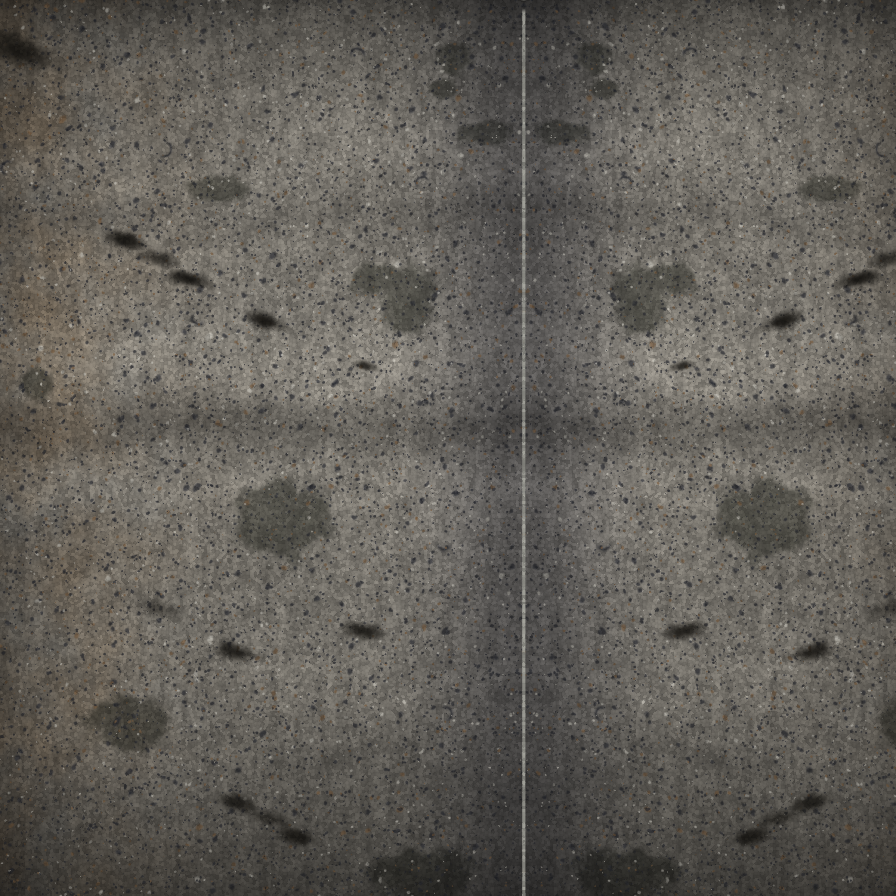
Reproduce this texture procedurally as a Shadertoy shader.

```glsl
// Weathered concrete slab, mirrored about a pale vertical joint, with stains, chips and speckles.

const float SEAM_X = 0.5846;
const float SEAM_HALF_WIDTH = 0.0018;
const vec3 CONCRETE = vec3(0.508, 0.492, 0.460);
const vec3 COOL_TINT = vec3(0.98, 0.99, 1.04);
const vec3 RUST_TINT = vec3(1.02, 0.95, 0.87);
const vec3 SOOT = vec3(0.095, 0.088, 0.075);
const vec3 DAMP_TINT = vec3(0.62, 0.63, 0.61);
const vec3 DARK_STONE = vec3(0.15, 0.155, 0.175);
const vec3 RUST_STONE = vec3(0.40, 0.31, 0.22);
const vec3 PALE_STONE = vec3(0.62, 0.61, 0.58);
const vec3 JOINT = vec3(0.60, 0.60, 0.57);
const float GRAIN_SCALE = 290.0;
const float GRAIN_STRENGTH = 0.27;
const float STONE_RADIUS = 0.30;
const float STREAK_TILT = -0.22;
const float CHIP_RADIUS = 0.009;
const mat2 TURN = mat2(0.8, 0.6, -0.6, 0.8);

// Soot streaks: centre, half length, strength
const vec4 STREAKS[12] = vec4[12](
    vec4(0.020, 0.944, 0.045, 0.95), vec4(0.139, 0.732, 0.026, 0.95),
    vec4(0.176, 0.711, 0.024, 0.70), vec4(0.211, 0.688, 0.025, 0.95),
    vec4(0.297, 0.641, 0.026, 0.95), vec4(0.403, 0.297, 0.025, 0.88),
    vec4(0.264, 0.272, 0.026, 0.88), vec4(0.176, 0.320, 0.028, 0.50),
    vec4(0.264, 0.105, 0.026, 0.82), vec4(0.302, 0.086, 0.025, 0.60),
    vec4(0.332, 0.066, 0.025, 0.90), vec4(0.408, 0.592, 0.013, 0.75));

// Damp patches: centre, radii
const vec4 PATCHES[10] = vec4[10](
    vec4(0.507, 0.934, 0.022, 0.016), vec4(0.495, 0.900, 0.014, 0.012),
    vec4(0.455, 0.668, 0.033, 0.040), vec4(0.424, 0.689, 0.034, 0.018),
    vec4(0.315, 0.420, 0.052, 0.044), vec4(0.043, 0.570, 0.018, 0.019),
    vec4(0.143, 0.193, 0.042, 0.030), vec4(0.475, 0.025, 0.058, 0.026),
    vec4(0.240, 0.790, 0.035, 0.014), vec4(0.545, 0.850, 0.030, 0.013));

// Chipped rings: centres
const vec2 CHIPS[7] = vec2[7](
    vec2(0.400, 0.938), vec2(0.183, 0.833), vec2(0.221, 0.645),
    vec2(0.473, 0.796), vec2(0.496, 0.205), vec2(0.495, 0.392), vec2(0.010, 0.812));

vec2 hash2(vec2 p) {
    vec3 q = fract(p.xyx * vec3(0.1031, 0.1030, 0.0973));
    q += dot(q, q.yzx + 33.33);
    return fract((q.xx + q.yz) * q.zy);
}

// Cellular noise: distance to the nearest point and its two random values
vec3 cellular(vec2 p) {
    vec2 cell = floor(p), f = p - cell;
    vec3 nearest = vec3(9.0, 0.0, 0.0);
    for (int y = -1; y <= 1; y++)
    for (int x = -1; x <= 1; x++) {
        vec2 o = vec2(x, y);
        float d = length(o + hash2(cell + o) - f);
        if (d < nearest.x) nearest = vec3(d, hash2(cell + o + 71.0));
    }
    return nearest;
}

// Layered warped sines, roughly -1 to 1
float clouds(vec2 p) {
    float sum = 0.0, amp = 0.5;
    for (int i = 0; i < 5; i++) {
        p = TURN * p * 1.9 + vec2(1.7, 4.1);
        sum += amp * sin(p.x + 1.5 * sin(p.y));
        amp *= 0.6;
    }
    return sum;
}

float bell(float x, float width) { return exp(-x * x / (width * width)); }

void mainImage(out vec4 fragColor, in vec2 fragCoord) {
    vec2 uv = fragCoord / iResolution.xy;
    float seamDist = abs(uv.x - SEAM_X);
    vec2 p = vec2(SEAM_X - seamDist, uv.y);
    vec2 q = p + 3.0; // keeps hash inputs positive
    float mottle = clouds(p * vec2(5.0, 9.0));
    float rough = clouds(p * 55.0);
    float brushed = clouds(p * vec2(95.0, 38.0));

    // Broad shading: edges, joint shadow and horizontal bands
    float shade = (1.0 - 0.54 * exp(-uv.y / 0.19)) * (1.0 - 0.50 * exp(-(1.0 - uv.y) / 0.08));
    shade *= (1.0 - 0.30 * exp(-uv.x / 0.07)) * (1.0 - 0.22 * exp(-(1.0 - uv.x) / 0.05));
    float seamShadow = bell(seamDist, 0.090);
    shade *= 1.0 - 0.30 * seamShadow;
    float wave = p.y + 0.012 * mottle;
    shade *= 1.0 - 0.20 * bell(wave - 0.525, 0.030) - 0.15 * bell(wave - 0.765, 0.035);
    shade *= 1.0 + 0.08 * bell(wave - 0.60, 0.05) + 0.06 * bell(wave - 0.46, 0.035);
    shade *= 1.0 + 0.08 * mottle + 0.05 * rough + 0.06 * brushed;
    vec3 color = CONCRETE * shade * mix(vec3(1.0), COOL_TINT, seamShadow);
    float rust = bell(p.x, 0.16) * (0.55 + 0.6 * clouds(p * 14.0 + 5.0));
    color *= mix(vec3(1.0), RUST_TINT, clamp(rust, 0.0, 1.0));

    // Damp patches and soot streaks
    float damp = 0.0, soot = 0.0;
    for (int i = 0; i < PATCHES.length(); i++) {
        float d = length((p - PATCHES[i].xy) / PATCHES[i].zw) + 0.25 * rough;
        damp = max(damp, 1.0 - smoothstep(0.7, 1.25, d));
    }
    for (int i = 0; i < STREAKS.length(); i++) {
        vec2 d = p - STREAKS[i].xy;
        d.y -= STREAK_TILT * d.x;
        float r = length(d / (STREAKS[i].z * vec2(1.0, 0.42))) + 0.2 * rough;
        soot = max(soot, STREAKS[i].w * (1.0 - smoothstep(0.15, 1.25, r)));
    }
    color *= mix(vec3(1.0), DAMP_TINT, damp * (0.85 + 0.15 * brushed));

    // Chips: broken dark rings
    for (int i = 0; i < CHIPS.length(); i++) {
        vec2 d = p - CHIPS[i];
        float ring = bell(length(d) - CHIP_RADIUS * (0.8 + 0.25 * rough), 0.0018);
        float arc = smoothstep(-0.5, 0.7, sin(atan(d.y, d.x) + float(i) * 1.9));
        color = mix(color, DARK_STONE, 0.7 * ring * arc);
    }

    // Embedded stones, from coarse and sparse to fine and dense
    for (int i = 0; i < 3; i++) {
        vec3 stone = cellular(q * (74.0 + 46.0 * float(i)) + 0.2 * rough);
        float rarity = 0.80 - 0.09 * float(i);
        float radius = STONE_RADIUS * smoothstep(rarity - 0.1, 1.05, stone.y);
        float mask = 1.0 - smoothstep(radius * 0.4, radius + 0.08, stone.x);
        vec3 tone = stone.z < 0.72 ? DARK_STONE : stone.z < 0.88 ? RUST_STONE : PALE_STONE;
        tone *= mix(0.6, 1.1, shade);
        color = mix(color, tone, 0.72 * mask * step(rarity, stone.y));
    }
    color = mix(color, SOOT, soot);

    // Vertical drag marks and fine grain
    vec3 drag = cellular(q * vec2(150.0, 13.0));
    vec3 grain = cellular(q * GRAIN_SCALE);
    color *= 1.0 + 0.09 * (drag.y - 0.5) + GRAIN_STRENGTH * (grain.y - 0.5) + 0.12 * (0.42 - grain.x);

    // Joint
    float edge = 0.7 / iResolution.x;
    float joint = 1.0 - smoothstep(SEAM_HALF_WIDTH - edge, SEAM_HALF_WIDTH + edge, seamDist);
    joint *= 1.0 - smoothstep(0.984, 0.992, uv.y);
    color = mix(color, JOINT * (0.85 + 0.3 * grain.y), 0.85 * joint);

    fragColor = vec4(clamp(color, 0.0, 1.0), 1.0);
}
```
